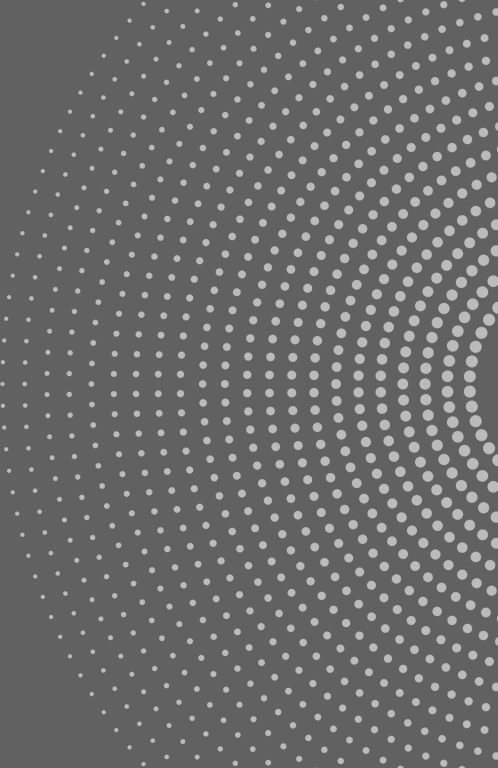
Reproduce this background procedurally as a Shadertoy shader.

```glsl
// Halftone sunburst: pale dots on concentric rings around a point right of the
// canvas, shrinking and spreading outward over flat grey. Each pixel finds its
// nearest ring, then the nearest dot on that ring in polar coordinates.

const float TAU = 6.2831853;
const float LAST_RING = 21.0;
const vec2 CENTER = vec2(0.762, 0.5);
const vec3 BACKGROUND = vec3(0.38);
const vec3 DOT_COLOR = vec3(0.735);

// One bit per ring, innermost first: set when a dot lies on the left axis.
const int AXIS_RINGS = 0x32184C;

// Signed distance to the nearest dot of a ring; angle 0 points left.
float ringDots(vec2 p, float ringRadius, float count, float phase, float dotRadius) {
    float stepAngle = TAU / count;
    float angle = atan(p.y, -p.x);
    float dotAngle = (round(angle / stepAngle - phase) + phase) * stepAngle;
    vec2 dotCenter = ringRadius * vec2(-cos(dotAngle), sin(dotAngle));
    return length(p - dotCenter) - dotRadius;
}

// Coverage of the shape at distance d, softened over about one pixel.
float coverage(float d, float pixel) {
    return 1.0 - smoothstep(-0.75 * pixel, 0.75 * pixel, d);
}

// Concentric rings between two radii, with dots sized and spaced by ring.
float halftoneRings(vec2 p, float innerRadius, float outerRadius, float pixel) {
    float gap = (outerRadius - innerRadius) / LAST_RING;
    float ring = clamp(round((length(p) - innerRadius) / gap), 0.0, LAST_RING);
    float t = ring / LAST_RING;

    float ringRadius = mix(innerRadius, outerRadius, t);
    float arcSpacing = mix(0.01971, 0.02838, t);
    float dotRadius = mix(0.0078, 0.0027, t);
    float count = round(TAU * ringRadius / arcSpacing);
    float phase = ((AXIS_RINGS >> int(ring)) & 1) == 1 ? 0.0 : 0.5;

    return coverage(ringDots(p, ringRadius, count, phase, dotRadius), pixel);
}

void mainImage(out vec4 fragColor, in vec2 fragCoord) {
    float pixel = 1.0 / iResolution.y;
    vec2 p = fragCoord * pixel - CENTER;
    float dots = halftoneRings(p, 0.1506, 0.7588, pixel);
    fragColor = vec4(mix(BACKGROUND, DOT_COLOR, dots), 1.0);
}
```
